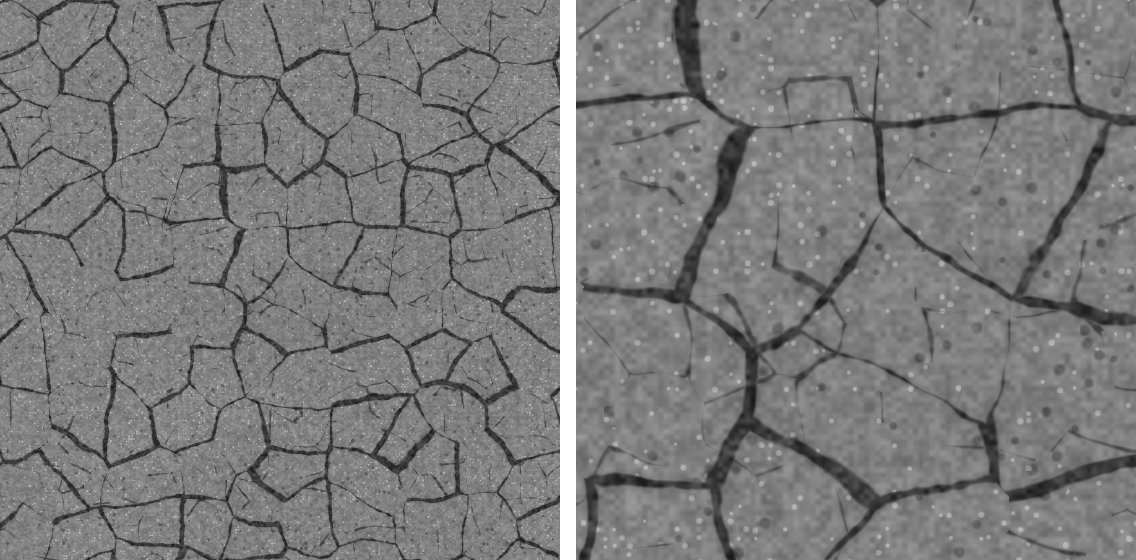
Left: the whole. Right: its middle third, enlarged.
Give the GLSL for this texture, as a Shadertoy shader.

```glsl
#define PLATE_SCALE 10.0
#define FINE_SCALE 21.0
#define CELL_JITTER 0.88
#define WARP 0.022
#define CRACK_SOFTNESS 0.0013
#define GRAIN_SCALE 310.0
#define FLECK_SCALE 215.0
#define PIT_SCALE 120.0
#define PLATE_GREY 0.508
#define CRACK_GREY 0.225

float hash(vec2 p) {
    return fract(sin(dot(p, vec2(127.1, 311.7))) * 43758.5453);
}

vec2 hash2(vec2 p) {
    return vec2(hash(p), hash(p + vec2(37.3, 17.9)));
}

float noise(vec2 p) {
    vec2 i = floor(p), f = fract(p);
    f = f * f * (3.0 - 2.0 * f);
    return mix(mix(hash(i), hash(i + vec2(1, 0)), f.x),
               mix(hash(i + vec2(0, 1)), hash(i + vec2(1, 1)), f.x), f.y);
}

// Octaves of noise, centred on zero
float fbm(vec2 p) {
    float sum = 0.0, amp = 1.0;
    for (int i = 0; i < 4; i++) {
        sum += amp * (noise(p) - 0.5);
        p = mat2(1.6, 1.2, -1.2, 1.6) * p + 11.3;
        amp *= 0.47;
    }
    return sum;
}

vec2 cellPoint(vec2 id) {
    return id + 0.5 + CELL_JITTER * (hash2(id) - 0.5);
}

// Signed distance to cracks along cell borders; each border has its own
// half width, and a negative one closes the crack
float crackDistance(vec2 pos, float scale, float closed, float open) {
    vec2 p = pos * scale, base = floor(p), home = base;
    float nearest = 1e3;
    for (int y = -1; y <= 1; y++)
    for (int x = -1; x <= 1; x++) {
        vec2 id = base + vec2(x, y);
        vec2 r = cellPoint(id) - p;
        if (dot(r, r) < nearest) {
            nearest = dot(r, r);
            home = id;
        }
    }
    vec2 a = cellPoint(home) - p;
    float dist = 1.0;
    for (int y = -2; y <= 2; y++)
    for (int x = -2; x <= 2; x++) {
        if (x == 0 && y == 0) continue;
        vec2 id = home + vec2(x, y);
        vec2 b = cellPoint(id) - p;
        float border = dot(0.5 * (a + b), normalize(b - a)) / scale;
        float halfWidth = mix(closed, open, sqrt(hash(id + home + 0.5)));
        dist = min(dist, border - halfWidth);
    }
    return dist;
}

// Scattered round specks, one at most per grid cell
float specks(vec2 p, float share) {
    vec2 id = floor(p);
    vec2 centre = 0.5 + 0.35 * (hash2(id + 5.2) - 0.5);
    float radius = mix(0.3, 0.6, hash(id + 71.7));
    float disc = 1.0 - smoothstep(radius * 0.4, radius, length(fract(p) - centre));
    return disc * step(hash(id + 23.4), share);
}

void mainImage(out vec4 fragColor, in vec2 fragCoord) {
    vec2 uv = fragCoord / iResolution.y;
    float softness = max(CRACK_SOFTNESS, 0.6 / iResolution.y);

    // Grit at two sizes
    float grain = noise(uv * GRAIN_SCALE) - 0.5;
    float grit = noise(uv * GRAIN_SCALE * 0.47 + 31.0) - 0.5;

    // Ragged crack paths, main network and short hairlines
    vec2 warped = uv + WARP * vec2(fbm(uv * 9.0), fbm(uv * 9.0 + 47.0));
    float ragged = 0.0028 * (noise(uv * 28.0) - 0.5) + 0.0016 * grit;
    float mainCrack = crackDistance(warped + 3.0, PLATE_SCALE, -0.0019, 0.0047) + ragged;
    float hairline = crackDistance(warped + 7.7, FINE_SCALE, -0.0062, 0.0014) + ragged;
    float mainDark = 1.0 - smoothstep(-softness, softness, mainCrack);
    float hairDark = 0.72 * (1.0 - smoothstep(-softness, softness, hairline));

    // Plate surface: patches, lit bumps, grit, flecks and pits
    vec2 bumpPos = uv * 75.0;
    float bumps = noise(bumpPos) - noise(bumpPos + vec2(-0.35, 0.35));
    float patches = fbm(uv * 7.0 + 19.0);
    float plate = PLATE_GREY + 0.022 * patches + 0.045 * bumps;
    plate += 0.12 * grain + 0.075 * grit;
    plate += 0.16 * specks(uv * FLECK_SCALE, 0.10 + 0.08 * patches);
    plate -= 0.13 * specks(uv * PIT_SCALE, 0.05);
    plate -= 0.03 * (1.0 - smoothstep(0.0, 0.005, mainCrack));

    // Gritty crack floor
    float floorGrey = CRACK_GREY + 0.17 * grain + 0.12 * grit;
    float grey = mix(plate, floorGrey, max(mainDark, hairDark));
    fragColor = vec4(vec3(clamp(grey, 0.0, 1.0)), 1.0);
}
```
